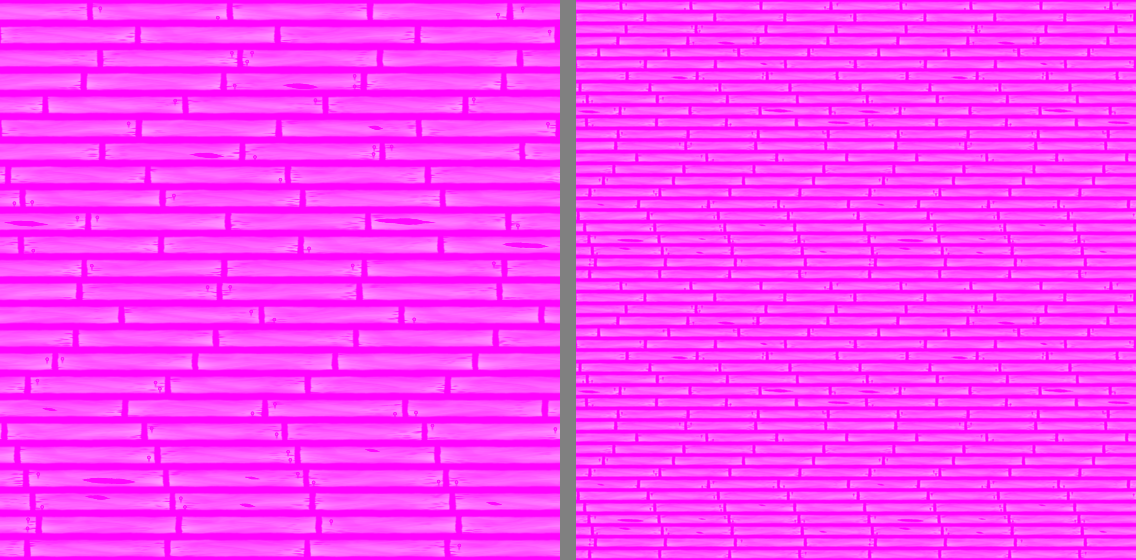
Left, the tile; right, the same tile 2 across and 2 down.
This texture is drawn by a WebGL 2 fragment shader. Its source:

```glsl
#version 300 es
precision highp float;

#define COLUMNS 4.0
#define ROWS 24.0
#define ASPECT 6.0
#define HALF_PLANK vec2(2.89, 0.37)
#define SHADOW vec3(1.0, 0.015, 1.0)
#define HIGHLIGHT vec3(1.0, 0.62, 1.0)
#define GRAIN 0.17
#define END_GLOW 0.26
#define END_CRACKS 0.85
#define NAIL_CHANCE 0.17
#define GOUGE_CHANCE 0.14

uniform vec2 u_resolution;
out vec4 fragColor;

float hash(vec2 p) {
    return fract(sin(dot(p, vec2(12.99, 78.23))) * 4375.85);
}

// Distance to the nearest scattered point
float cells(vec2 p) {
    vec2 base = floor(p);
    float nearest = 2.0;
    for (int y = -1; y <= 1; y++)
    for (int x = -1; x <= 1; x++) {
        vec2 cell = base + vec2(x, y);
        vec2 point = cell + vec2(hash(cell), hash(cell + 31.7));
        nearest = min(nearest, distance(p, point));
    }
    return nearest;
}

// Layered, warped sines, roughly -1 to 1
float waves(vec2 p, float phase) {
    float sum = 0.0, amplitude = 0.6;
    for (int i = 0; i < 4; i++) {
        p += 0.6 * sin(p.yx * 1.3 + phase);
        sum += amplitude * sin(p.x + phase) * cos(p.y - phase);
        p *= 1.9;
        amplitude *= 0.55;
        phase += 1.7;
    }
    return sum;
}

// Signed distance to a plank with worn edges
float plankEdge(vec2 pos, float seed) {
    vec2 wear = vec2(0.035 * waves(vec2(pos.y * 6.0, sign(pos.x) * 2.0), seed),
                     0.018 * waves(vec2(pos.x * 3.0, sign(pos.y) * 2.0), seed));
    vec2 d = abs(pos) - HALF_PLANK + wear + 0.05;
    return length(max(d, 0.0)) + min(max(d.x, d.y), 0.0) - 0.05;
}

// Nail heads with a pale core and a stain running down
float nails(vec2 pos, vec2 id) {
    float dark = 0.0;
    for (int k = 0; k < 4; k++) {
        vec2 key = id + 9.3 * float(k + 1);
        float side = k < 2 ? -1.0 : 1.0;
        float level = float(k % 2) - 0.5;
        vec2 nail = vec2(side * (2.7 - 0.25 * hash(key + 1.1)),
                         level * 0.36 + 0.16 * (hash(key + 2.3) - 0.5));
        vec2 d = pos - nail;
        float r = length(d);
        float head = 1.0 - smoothstep(0.065, 0.1, r);
        head *= 1.0 - 0.5 * (1.0 - smoothstep(0.015, 0.05, r));
        float stain = (1.0 - smoothstep(0.02, 0.06, abs(d.x)))
                    * smoothstep(-0.26, -0.1, d.y) * step(d.y, -0.04);
        dark = max(dark, step(hash(key), NAIL_CHANCE) * max(head, 0.8 * stain));
    }
    return dark;
}

// A long, ragged sliver torn from some planks
float gouge(vec2 pos, vec2 id, float seed) {
    vec2 center = vec2(3.0, 0.4) * (vec2(hash(id + 5.1), hash(id + 6.7)) - 0.5);
    float size = hash(id + 8.9);
    vec2 d = pos - center;
    float along = d.x / mix(0.35, 1.35, size * size);
    float thickness = mix(0.07, 0.14, size) * (1.0 - along * along);
    thickness += 0.025 * waves(vec2(pos.x * 5.0, 1.0), seed);
    float depth = thickness - abs(d.y + 0.05 * along);
    return step(hash(id + 4.3), GOUGE_CHANCE) * smoothstep(-0.01, 0.03, depth)
         * (1.0 - smoothstep(0.9, 1.1, abs(along)));
}

void main() {
    // Staggered rows of planks, measured in row heights
    vec2 grid = gl_FragCoord.xy / u_resolution * vec2(COLUMNS, ROWS);
    float row = mod(floor(grid.y), ROWS);
    grid.x += hash(vec2(row, 7.0));
    vec2 id = vec2(mod(floor(grid.x), COLUMNS), row);
    vec2 pos = (fract(grid) - 0.5) * vec2(ASPECT, 1.0);
    float seed = 40.0 * hash(id + 0.5);

    // Rounded shading, brightest below the middle
    float tone = 0.38 + 0.25 * (1.0 - smoothstep(-0.1, 0.38, pos.y))
                             * smoothstep(-0.42, -0.2, pos.y);
    tone += 0.06 * (hash(id + 3.7) - 0.5);

    // Stretched grain and paler, cracked ends
    float toEnd = max(HALF_PLANK.x - abs(pos.x), 0.0);
    tone += GRAIN * waves(pos * vec2(0.9, 7.0), seed);
    tone += END_GLOW * exp(-2.2 * toEnd);
    float streak = 1.0 - smoothstep(0.12, 0.45, cells(pos * vec2(1.5, 9.0) + seed));
    float patches = smoothstep(-0.1, 0.5, waves(pos * vec2(1.2, 4.0), seed + 2.0));
    tone *= 1.0 - END_CRACKS * streak * patches * exp(-1.3 * toEnd);

    // Damage and the gaps between planks
    tone *= 1.0 - 0.85 * nails(pos, id);
    tone *= 1.0 - 0.95 * gouge(pos, id, seed);
    tone *= 1.0 - smoothstep(-0.07, 0.025, plankEdge(pos, seed));

    fragColor = vec4(mix(SHADOW, HIGHLIGHT, clamp(tone, 0.0, 1.0)), 1.0);
}
```
